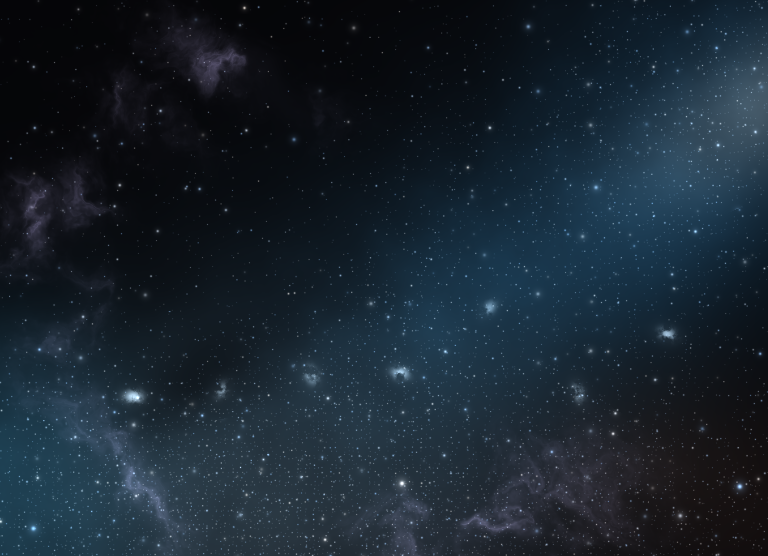
Write a WebGL 1 fragment shader that draws this texture.

```glsl
precision highp float;
// Deep-space view: soft coloured glows over near-black sky, with torn violet
// wisps, a diagonal pale beam, star dust in hashed grids and bright clusters.
// Glows are rotated gaussians; clouds are value-noise fbm with domain warping.

uniform vec2 u_resolution;

const vec3 SKY = vec3(0.020, 0.021, 0.031);
const vec3 BEAM_BLUE = vec3(0.055, 0.165, 0.240);
const vec3 BEAM_PALE = vec3(0.190, 0.160, 0.135);
const vec3 TEAL = vec3(0.060, 0.190, 0.250);
const vec3 HAZE = vec3(0.130, 0.165, 0.185);
const vec3 DEEP_BLUE = vec3(0.030, 0.070, 0.093);
const vec3 BROWN = vec3(0.060, 0.035, 0.022);
const vec3 WISP = vec3(0.300, 0.280, 0.370);
const vec3 COOL_STAR = vec3(0.55, 0.76, 1.0);
const vec3 WARM_STAR = vec3(1.0, 0.94, 0.88);
const float CLOUD_SCALE = 5.0;
const float WISP_SCALE = 7.0;
const float CLUSTER_SIZE = 0.017;

float hash(vec2 p) {
  return fract(sin(dot(p, vec2(127.1, 311.7))) * 43758.5453);
}

float noise(vec2 p) {
  vec2 i = floor(p), f = fract(p);
  f = f * f * (3.0 - 2.0 * f);
  return mix(mix(hash(i), hash(i + vec2(1.0, 0.0)), f.x),
             mix(hash(i + vec2(0.0, 1.0)), hash(i + 1.0), f.x), f.y);
}

float fbm(vec2 p) {
  float sum = 0.0, amp = 0.5;
  for (int i = 0; i < 6; i++) {
    sum += amp * noise(p);
    p = mat2(1.6, 1.2, -1.2, 1.6) * p + 7.3;
    amp *= 0.52;
  }
  return sum;
}

// Elliptical gaussian, long axis turned by angle.
float glow(vec2 p, vec2 center, vec2 radii, float angle) {
  vec2 d = p - center;
  float c = cos(angle), s = sin(angle);
  vec2 q = vec2(c * d.x + s * d.y, c * d.y - s * d.x) / radii;
  return exp(-dot(q, q));
}

// One jittered star per grid cell; halo widens the brightest ones.
vec3 starLayer(vec2 p, float cells, float radius, float density, float halo) {
  vec2 g = p * cells, id = floor(g);
  vec2 spot = 0.22 + 0.56 * vec2(hash(id + 17.3), hash(id + 41.7));
  float d = length(g - id - spot) / cells;
  float lit = step(1.0 - density, hash(id + cells));
  float mag = mix(0.2, 1.0, pow(hash(id + 73.1), 3.0));
  float r = max(radius * (0.7 + 0.5 * mag), 0.55 / u_resolution.y);
  float light = exp(-d * d / (r * r)) + halo * exp(-d * d / (r * r * 9.0));
  return lit * mag * light * mix(COOL_STAR, WARM_STAR, hash(id + 5.9));
}

// Knots of unresolved stars strung across the middle of the view.
float clusters(vec2 p) {
  float sum = 0.0;
  float clumps = smoothstep(0.36, 0.68, fbm(p * 75.0));
  for (int i = 0; i < 7; i++) {
    float k = float(i);
    vec2 c = vec2(0.24 + 0.16 * k, 0.25 + 0.2 * hash(vec2(k, 3.7)));
    float power = mix(0.25, 1.0, hash(vec2(k, 9.1)));
    float size = CLUSTER_SIZE * mix(0.6, 1.0, power);
    vec2 radii = size * vec2(1.0, 0.7);
    sum += power * (1.1 * clumps * glow(p, c, radii, k)
         + 0.12 * glow(p, c, radii * 2.0, k));
  }
  return sum;
}

void main() {
  vec2 p = gl_FragCoord.xy / u_resolution.y;

  // Broad glows, mottled by cloud noise.
  float cloud = fbm(p * CLOUD_SCALE);
  vec2 soft = p + 0.08 * (vec2(cloud, fbm(p * 3.0 + 19.0)) - 0.5);
  float haze = glow(soft, vec2(0.48, 0.08), vec2(0.48, 0.31), 0.15);
  float beam = glow(soft, vec2(1.22, 0.72), vec2(0.56, 0.25), 0.62);
  vec3 light = BEAM_BLUE * beam
    + BEAM_PALE * glow(p, vec2(1.40, 0.82), vec2(0.27, 0.11), 0.5)
    + TEAL * glow(soft, vec2(0.0, 0.10), vec2(0.25, 0.30), 0.0)
    + HAZE * haze
    + DEEP_BLUE * glow(soft, vec2(0.82, 0.46), vec2(0.52, 0.32), 0.4)
    + BROWN * glow(soft, vec2(1.28, 0.10), vec2(0.30, 0.22), 0.0);
  float lane = glow(soft, vec2(0.37, 0.33), vec2(0.16, 0.06), 0.6);
  vec3 color = SKY + light * (0.72 + 0.56 * cloud) * (1.0 - 0.45 * lane);

  // Filaments: warped ridged noise, kept to a few torn patches.
  vec2 warp = vec2(fbm(p * 6.0 + 3.1), fbm(p * 6.0 + 11.7)) - 0.5;
  vec2 w = p + 0.16 * warp;
  float ridge = 1.0 - abs(2.0 * fbm(w * WISP_SCALE + 2.0 * warp) - 1.0);
  float strands = pow(ridge, 5.0) * smoothstep(0.28, 0.72, fbm(w * 16.0));
  float patches = 0.9 * glow(w, vec2(0.43, 0.87), vec2(0.14, 0.04), -0.35)
    + 0.5 * glow(w, vec2(0.25, 0.79), vec2(0.11, 0.045), -0.5)
    + 0.9 * glow(w, vec2(0.06, 0.60), vec2(0.11, 0.055), 0.7)
    + 0.4 * glow(w, vec2(0.10, 0.38), vec2(0.05, 0.15), -0.4)
    + 0.9 * glow(w, vec2(0.21, 0.14), vec2(0.15, 0.05), -1.0)
    + 0.7 * glow(w, vec2(0.86, 0.06), vec2(0.22, 0.09), 0.3);
  color += WISP * patches * (0.12 + 1.1 * strands);

  // Star dust thickens towards the haze, the beam and the lower edge.
  float crowd = clamp(0.15 + 0.5 * haze + 0.45 * beam
    + 0.5 * (1.0 - smoothstep(0.0, 0.5, p.y)), 0.0, 1.0);
  color += 0.50 * starLayer(p, 130.0, 0.0011, 0.55 * crowd, 0.0);
  color += 0.65 * starLayer(p + 3.7, 62.0, 0.0015, 0.60 * crowd, 0.0);
  color += 0.80 * starLayer(p + 8.1, 27.0, 0.0020, 0.15 + 0.4 * crowd, 0.12);
  color += 1.00 * starLayer(p + 5.3, 10.0, 0.0033, 0.12 + 0.4 * crowd, 0.22);
  color += vec3(0.82, 0.92, 1.0) * clusters(p);

  gl_FragColor = vec4(min(color, 1.0), 1.0);
}
```
